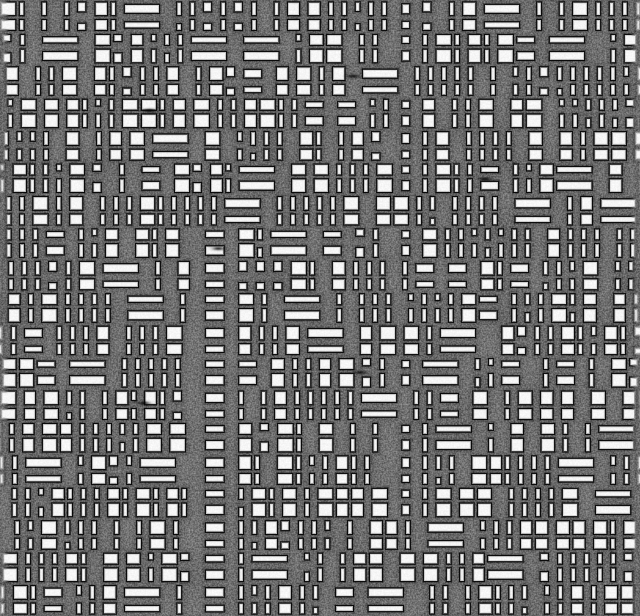
A Shadertoy shader for this pattern:

```glsl
// Nineteen double rows of pale outlined blocks on grainy grey, like a micrograph of chip cells.

const float ROW_PITCH = 38.95; // canvas height is 740 units

float hash(vec2 p) {
    vec3 q = fract(p.xyx * vec3(0.1031, 0.1030, 0.0973));
    q += dot(q, q.yzx + 33.33);
    return fract((q.x + q.y) * q.z);
}

float gradientDot(vec2 cell, vec2 offset) {
    float angle = 6.2832 * hash(cell + 17.0);
    return dot(vec2(cos(angle), sin(angle)), offset);
}

float gradientNoise(vec2 p) {
    vec2 i = floor(p), f = p - i;
    vec2 u = f * f * f * (f * (f * 6.0 - 15.0) + 10.0);
    vec2 e = vec2(1.0, 0.0);
    return mix(mix(gradientDot(i, f), gradientDot(i + e, f - e), u.x),
               mix(gradientDot(i + e.yx, f - e.yx), gradientDot(i + 1.0, f - 1.0), u.x), u.y);
}

float boxDistance(vec2 p, vec2 lo, vec2 hi) {
    vec2 q = abs(p - 0.5 * (lo + hi)) - 0.5 * (hi - lo);
    return length(max(q, 0.0)) + min(max(q.x, q.y), 0.0);
}

// Walks along one strip (half a row) and returns the distance to its nearest block.
float stripDistance(vec2 p, float strip) {
    float row = floor(strip / 2.0);
    bool lower = mod(strip, 2.0) > 0.5, odd = mod(row, 2.0) > 0.5;
    float top = row * ROW_PITCH + (lower ? (odd ? 19.3 : 22.6) : 1.6);
    float bottom = top + (lower == odd ? 18.0 : 14.7);
    float x = 18.0 * hash(vec2(row, 91.0)) - 14.0;
    float d = 1e3;
    for (int i = 0; i < 70; i++) {
        if (x > p.x + 15.0) break;
        vec2 seed = vec2(float(i) * 3.0 + 5.0, row * 7.0 + 11.0);
        float kind = hash(seed), vary = hash(seed + 231.0);
        float width = 7.3, gap = 8.7; // narrow bar
        float inner = 0.0, outer = 0.0;
        if (kind > 0.93) {            // long bar
            width = 44.0; gap = 19.0; inner = outer = 2.8;
        } else if (kind > 0.90) {     // medium bar
            width = 23.0; gap = 16.0; inner = outer = 3.0;
        } else if (kind > 0.84) {     // stub
            width = 11.5; gap = 9.5; inner = 4.5;
        } else if (kind > 0.58) {     // square, sometimes closely packed
            width = 15.0 + 5.5 * hash(seed + 57.0);
            gap = vary < 0.45 ? 2.6 : 8.5;
        } else if (hash(seed + vec2(71.0, lower ? 40.0 : 3.0)) > 0.9) {
            inner = 5.0;
        }
        if (vary > 0.88) gap += 11.0;

        // Two columns that line up through many rows
        if (row > 6.0 && x > 222.0 && x <= 246.0) {
            x = 246.0; width = 24.0; gap = 16.0; inner = outer = 2.6;
        }
        if (x > 462.0 && x <= 482.0 && hash(vec2(row, 44.0)) < 0.75) {
            x = 482.0; width = 11.0; gap = 14.0; inner = outer = 2.2;
        }
        vec2 lo = vec2(x, top + (lower ? inner : outer));
        vec2 hi = vec2(x + width, bottom - (lower ? outer : inner));
        d = min(d, boxDistance(p, lo, hi));
        x += width + gap;
    }
    return d;
}

// Dark horizontal scuffs, at most one per row
float scuff(vec2 p) {
    float row = floor(p.y / ROW_PITCH);
    float pick = hash(vec2(row, 301.0));
    if (pick < 0.4) return 0.0;
    vec2 centre = vec2(120.0 + 550.0 * hash(vec2(row, 317.0)),
                       (row + 0.3 + 0.4 * hash(vec2(row, 333.0))) * ROW_PITCH);
    vec2 q = (p - centre) / vec2(pick > 0.8 ? 22.0 : 7.0, 2.2);
    return exp(-dot(q, q));
}

void mainImage(out vec4 fragColor, in vec2 fragCoord) {
    float unit = 740.0 / iResolution.y;
    vec2 p = vec2(fragCoord.x, iResolution.y - fragCoord.y) * unit;

    float strip = floor(p.y / ROW_PITCH * 2.0);
    float d = 1e3;
    for (int k = -1; k <= 1; k++) d = min(d, stripDistance(p, strip + float(k)));

    // Blocks lose focus at the left and right borders
    float border = 1.0 - smoothstep(2.0, 12.0, min(p.x, iResolution.x * unit - p.x));
    float soft = 0.6 * unit + 2.5 * border;
    float outline = 1.0 - smoothstep(-soft, soft, d);
    float inside = 1.0 - smoothstep(-soft, soft, d + 1.5);

    // Grey ground with a dark halo around the blocks
    float grain = gradientNoise(p * 0.53) + 0.6 * gradientNoise(p * 0.31 + 40.0);
    float shade = 0.45 - 0.11 * exp(-max(d, 0.0) / 3.0);
    shade += 0.18 * grain + 0.04 * gradientNoise(p / 45.0);

    // Black outline, then a pale face with a greyer rim
    shade = mix(shade, 0.04, outline * (1.0 - border));
    float face = mix(0.74, 0.965, smoothstep(1.2, 3.6, -d)) + 0.04 * grain;
    shade = mix(shade, face, inside);
    shade *= 1.0 - 0.75 * scuff(p);
    fragColor = vec4(vec3(clamp(shade, 0.0, 1.0)), 1.0);
}
```
